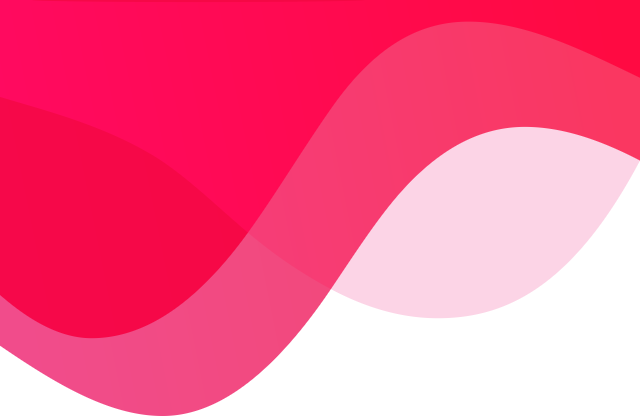
This background is drawn by a WebGL 1 fragment shader. Its source:

```glsl
precision highp float;

uniform vec2 u_resolution;

// Wave knots: each column is (x, height, slope) on the unit canvas
const mat3 UPPER_LEFT  = mat3(0.000, 0.291, -1.34,  0.143, 0.187,  0.00,  0.388, 0.442,  2.13);
const mat3 UPPER_RIGHT = mat3(0.521, 0.747,  2.16,  0.732, 0.948,  0.00,  1.000, 0.813, -0.74);
const mat3 LOWER_LEFT  = mat3(0.000, 0.169, -1.05,  0.254, 0.000,  0.00,  0.517, 0.305,  2.28);
const mat3 LOWER_RIGHT = mat3(0.625, 0.536,  1.74,  0.820, 0.695,  0.00,  1.000, 0.614, -0.80);
const mat3 CROSS_LEFT  = mat3(0.000, 0.767, -0.46,  0.234, 0.631, -0.89,  0.388, 0.440, -1.30);
const mat3 CROSS_RIGHT = mat3(0.517, 0.305, -0.82,  0.684, 0.235,  0.00,  1.000, 0.614,  2.90);

// Colours at the left and right ends of the slanted gradient
const vec3 CRIMSON_L = vec3(1.000, 0.040, 0.380);
const vec3 CRIMSON_R = vec3(1.000, 0.040, 0.260);
const vec3 SHADE_L   = vec3(0.965, 0.030, 0.290);
const vec3 SHADE_R   = vec3(0.960, 0.030, 0.250);
const vec3 BAND_L    = vec3(0.955, 0.255, 0.520);
const vec3 BAND_R    = vec3(0.980, 0.215, 0.380);
const vec3 OVERLAP_L = vec3(0.945, 0.300, 0.545);
const vec3 OVERLAP_R = vec3(0.955, 0.270, 0.430);
const vec3 PALE      = vec3(0.988, 0.830, 0.900);
const vec3 PAPER     = vec3(1.0);

const float GRADIENT_SLANT = 0.13;
const vec2  RIM_CENTER = vec2(0.31, 1.0);
const vec2  RIM_RADIUS = vec2(0.26, 0.005);

// Cubic Hermite span between two knots
float span(float x, vec3 a, vec3 b) {
  float w = b.x - a.x;
  float t = (x - a.x) / w;
  float s = 1.0 - t;
  return s * s * ((1.0 + 2.0 * t) * a.y + t * w * a.z)
       + t * t * ((1.0 + 2.0 * s) * b.y - s * w * b.z);
}

float wave(float x, mat3 l, mat3 r) {
  if (x < l[1].x) return span(x, l[0], l[1]);
  if (x < l[2].x) return span(x, l[1], l[2]);
  if (x < r[0].x) return span(x, l[2], r[0]);
  if (x < r[1].x) return span(x, r[0], r[1]);
  return span(x, r[1], r[2]);
}

// Smooth coverage of the area above a wave
float above(vec2 uv, mat3 l, mat3 r) {
  float y = wave(uv.x, l, r);
  float rise = (wave(uv.x + 1.0 / u_resolution.x, l, r) - y) * u_resolution.y;
  float dist = (uv.y - y) * u_resolution.y / sqrt(1.0 + rise * rise);
  return clamp(dist + 0.5, 0.0, 1.0);
}

void main() {
  vec2 uv = gl_FragCoord.xy / u_resolution;
  float shift = clamp(uv.x - GRADIENT_SLANT * (0.5 - uv.y), 0.0, 1.0);

  float aboveUpper = above(uv, UPPER_LEFT, UPPER_RIGHT);
  float aboveLower = above(uv, LOWER_LEFT, LOWER_RIGHT);
  float aboveCross = above(uv, CROSS_LEFT, CROSS_RIGHT);

  // Each layer is split in two by the crossing wave
  vec3 shade = mix(SHADE_L, SHADE_R, shift);
  vec3 ground = mix(PAPER, PALE, aboveCross);
  vec3 band = mix(mix(OVERLAP_L, OVERLAP_R, shift), mix(BAND_L, BAND_R, shift), aboveCross);
  vec3 top = mix(shade, mix(CRIMSON_L, CRIMSON_R, shift), aboveCross);

  // Thin shaded rim along the top edge
  float across = (uv.x - RIM_CENTER.x) / RIM_RADIUS.x;
  float depth = RIM_RADIUS.y * sqrt(max(1.0 - across * across, 0.0));
  float rim = clamp((uv.y - RIM_CENTER.y + depth) * u_resolution.y + 0.5, 0.0, 1.0);
  top = mix(top, shade, rim * step(abs(across), 1.0));

  vec3 color = mix(ground, band, aboveLower);
  color = mix(color, top, aboveUpper);
  gl_FragColor = vec4(color, 1.0);
}
```
